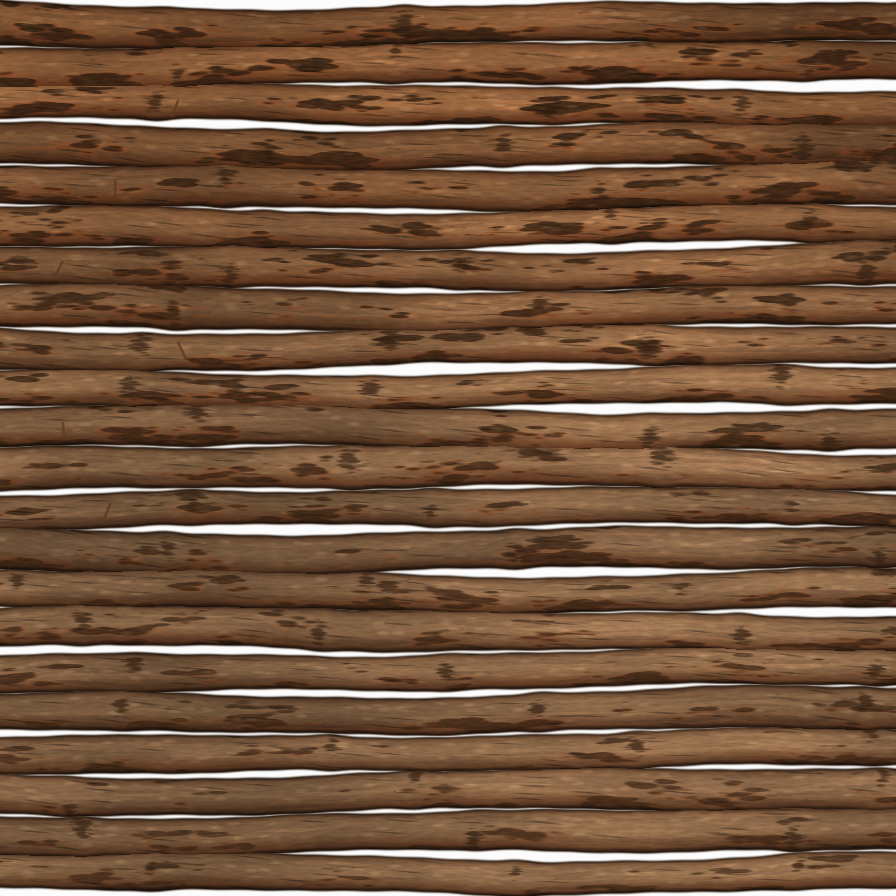
Reproduce this texture procedurally as a WebGL 1 fragment shader.

```glsl
precision highp float;
uniform vec2 u_resolution;

float hash(vec2 p) {
  return fract(sin(dot(p, vec2(127.1, 311.7))) * 43758.5);
}

// Cellular noise: distance to the nearest point, and that point's random value
vec2 cells(vec2 p) {
  vec2 base = floor(p), best = vec2(9.0, 0.0);
  for (int j = -1; j <= 1; j++) {
    for (int i = -1; i <= 1; i++) {
      vec2 c = base + vec2(float(i), float(j));
      float d = length(c + vec2(hash(c), hash(c + 57.3)) - p);
      if (d < best.x) best = vec2(d, hash(c + 91.7));
    }
  }
  return best;
}

float rough(vec2 p) {
  return 0.5 * cells(p).x + 0.3 * cells(p * 2.3 + 7.1).x + 0.2 * cells(p * 5.1 + 3.7).x;
}

float waves(float x, float seed) {
  return sin(x * 4.7 + seed * 17.0) + 0.55 * sin(x * 10.3 + seed * 41.0)
       + 0.2 * sin(x * 27.0 + seed * 73.0);
}

// Offset from the knot in this stretch of a stick: x in canvas units, y across the stick
vec2 knotOffset(float x, float v, float row) {
  float u = x / 0.36 + hash(vec2(row, 5.0));
  vec2 id = vec2(floor(u), row);
  return vec2((fract(u) - 0.2 - 0.6 * hash(id)) * 0.36, v - 1.5 * (hash(id + 31.0) - 0.5));
}

vec3 wood(float x, float v, float row) {
  float weather = row / 21.0;
  vec2 q = vec2(x + row * 3.17, v + row * 5.3);

  // Rounded body, darker below, with long fibres
  float lower = 1.0 - smoothstep(-0.95, 0.05, v);
  float body = (1.0 - 0.85 * lower) * (1.0 - 0.5 * smoothstep(0.45, 1.0, v));
  vec3 col = mix(vec3(0.28, 0.165, 0.095), vec3(0.515, 0.385, 0.27), body);
  float fibre = cells(vec2(q.x * 13.0, q.y * 5.0 + 0.3 * waves(x * 3.0, row))).y;
  float fine = cells(q * vec2(60.0, 7.0)).x;
  col *= 0.87 + 0.15 * fibre + 0.15 * fine;

  // Broad changes of tone along and between sticks
  float tone = 0.1 * waves(x * 1.3, row * 0.37 + 0.2) + 0.16 * (hash(vec2(row, 8.0)) - 0.5);
  col *= 1.0 + tone - 0.28 * smoothstep(0.4, 1.0, x) * smoothstep(0.72, 1.0, weather);
  col *= mix(vec3(1.0), vec3(1.06, 0.95, 0.84), smoothstep(0.4, 1.0, weather));

  // Bare rusty wood around clustered dark bark, stronger towards the top
  float cluster = waves(x * 1.8, row * 0.61 + 0.4);
  float flake = rough(q * vec2(6.5, 0.75)) + 0.07 * v - 0.04 * cluster;
  float limit = 0.255 + 0.06 * weather;
  float rust = 1.0 - smoothstep(limit, limit + 0.1, flake);
  rust = max(rust, 0.7 * smoothstep(0.2, 1.0, cluster + fibre - 0.4) * lower);
  rust *= 1.0 - smoothstep(-0.5, 0.4, v + 0.5 * (fibre - 0.5));
  col = mix(col, vec3(0.58, 0.30, 0.15) * (0.55 + 0.5 * body), rust * (0.3 + 0.5 * weather));
  float bark = 1.0 - smoothstep(limit - 0.04, limit + 0.035, flake);
  col = mix(col, vec3(0.20, 0.125, 0.07) * (0.75 + 0.5 * fine), (0.6 + 0.25 * weather) * bark);

  // Pale flecks and thin slanted cracks
  vec2 fleck = cells(q * vec2(42.0, 3.0) + 19.0);
  col += vec3(0.07, 0.065, 0.05) * step(0.75, fleck.y) * (1.0 - smoothstep(0.1, 0.45, fleck.x)) * body;
  vec2 crack = cells(vec2(q.x * 9.0, q.y * 4.0 + q.x * 14.0));
  col *= 1.0 - 0.3 * step(0.65, crack.y) * (1.0 - smoothstep(0.05, 0.25, crack.x));

  // Knot with ragged outline
  vec2 k = knotOffset(x, v, row);
  float size = 0.55 + 0.6 * hash(vec2(row, 9.0));
  float ring = length(k * vec2(75.0, 1.7)) / size + 1.2 * (fine - 0.4) + 0.4 * (fibre - 0.5);
  col = mix(col, vec3(0.18, 0.11, 0.06), 0.65 * (1.0 - smoothstep(0.3, 1.2, ring)));

  // Narrow shade at the rims
  return col * (1.0 - 0.55 * smoothstep(0.76, 1.0, abs(v - 0.03)));
}

void main() {
  vec2 p = gl_FragCoord.xy / u_resolution;
  float pixel = 1.0 / u_resolution.y;

  // Front stick among the nearest rows
  float nearest = floor((p.y - 0.026) / 0.0451 + 0.5);
  float inside = -1.0, v = 0.0, row = 0.0;
  for (int i = -1; i <= 1; i++) {
    float r = nearest + float(i);
    if (r < 0.0 || r > 21.0) continue;
    float seed = hash(vec2(r, 2.0));
    float dy = p.y - 0.026 - r * 0.0451 - 0.0042 * waves(p.x, seed);
    float radius = 0.0211 + 0.004 * (hash(vec2(r, 3.0)) - 0.5) + 0.0012 * waves(p.x * 1.7, seed + 0.6);
    radius += 0.007 * (hash(vec2(r, 4.0)) - 0.5) * (p.x - 0.5);
    float bump = knotOffset(p.x, 0.0, r).x / 0.02;
    radius += 0.002 * exp(-bump * bump) + 0.0003 * sin(p.x * 110.0 + r * 4.0);
    if (radius - abs(dy) > inside) {
      inside = radius - abs(dy);
      v = dy / radius;
      row = r;
    }
  }

  // White backing with a thin contact shadow
  vec3 col = mix(vec3(0.72, 0.70, 0.68), vec3(0.99), smoothstep(0.0, 0.0025, -inside));
  float soft = max(pixel, 0.0012);
  col = mix(col, wood(p.x, clamp(v, -1.0, 1.0), row), smoothstep(-soft, soft, inside));

  // Loose splinters
  for (int i = 0; i < 6; i++) {
    float n = float(i);
    vec2 d = p - vec2(0.04 + 0.2 * hash(vec2(n, 11.0)), 0.42 + 0.09 * n);
    vec2 along = 0.022 * vec2(hash(vec2(n, 13.0)) - 0.5, 0.8);
    float dist = length(d - along * clamp(dot(d, along) / dot(along, along), 0.0, 1.0));
    col = mix(col, vec3(0.36, 0.22, 0.14), 0.8 * (1.0 - smoothstep(0.0006, 0.0006 + 1.5 * pixel, dist)));
  }
  gl_FragColor = vec4(col, 1.0);
}
```
